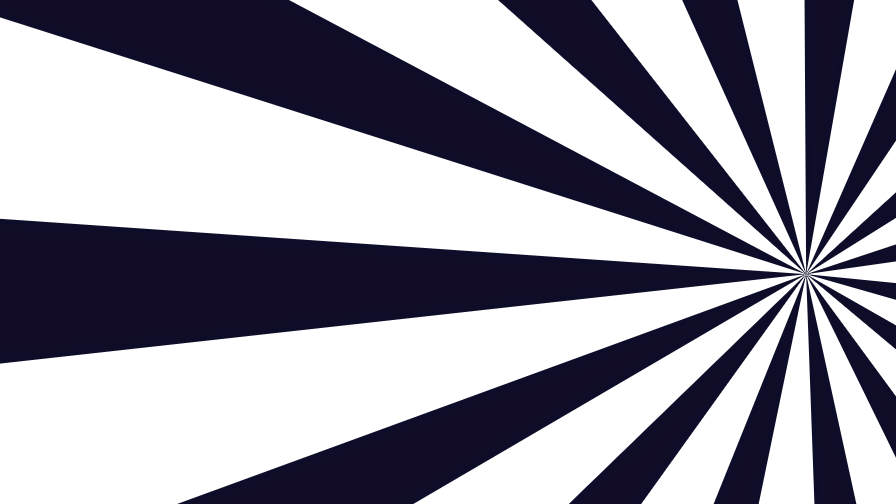
Reproduce this background procedurally as a Shadertoy shader.

```glsl
// Sunburst: dark navy rays fan out over white from a hub right of centre.
// The angle around the hub is folded into one repeated sector, and each ray
// edge is smoothed by its true distance, with a faint blue tint along it.

const vec3 PAPER = vec3(1.0);
const vec3 NAVY = vec3(0.071, 0.047, 0.157);
const vec3 EDGE_BLUE = vec3(0.043, 0.055, 0.160);

const vec2 HUB = vec2(0.8997, 0.456);        // fraction of the canvas
const float RAY_COUNT = 15.0;
const float RAY_PHASE = radians(13.2);       // direction of one ray's axis
const float RAY_HALF_ANGLE = radians(5.13);
const float TINT_WIDTH = 0.035;              // in canvas heights
const float TINT_STRENGTH = 0.7;

const float TAU = 6.2831853;

// Signed distance to the nearest ray edge, positive inside a ray.
float rayDistance(vec2 p) {
    float sector = TAU / RAY_COUNT;
    float angle = atan(p.y, p.x) - RAY_PHASE;
    float offset = abs(mod(angle + 0.5 * sector, sector) - 0.5 * sector);
    return length(p) * sin(RAY_HALF_ANGLE - offset);
}

void mainImage(out vec4 fragColor, in vec2 fragCoord) {
    // Position relative to the hub, in canvas heights
    vec2 p = (fragCoord - HUB * iResolution.xy) / iResolution.y;
    float edge = rayDistance(p);

    // Ray colour, slightly bluer towards its borders
    float tint = TINT_STRENGTH * (1.0 - smoothstep(0.0, TINT_WIDTH, edge));
    vec3 rayColor = mix(NAVY, EDGE_BLUE, tint);

    // One-pixel coverage; settles to an even grey at the hub
    float coverage = clamp(0.5 + edge * iResolution.y, 0.0, 1.0);
    fragColor = vec4(mix(PAPER, rayColor, coverage), 1.0);
}
```
